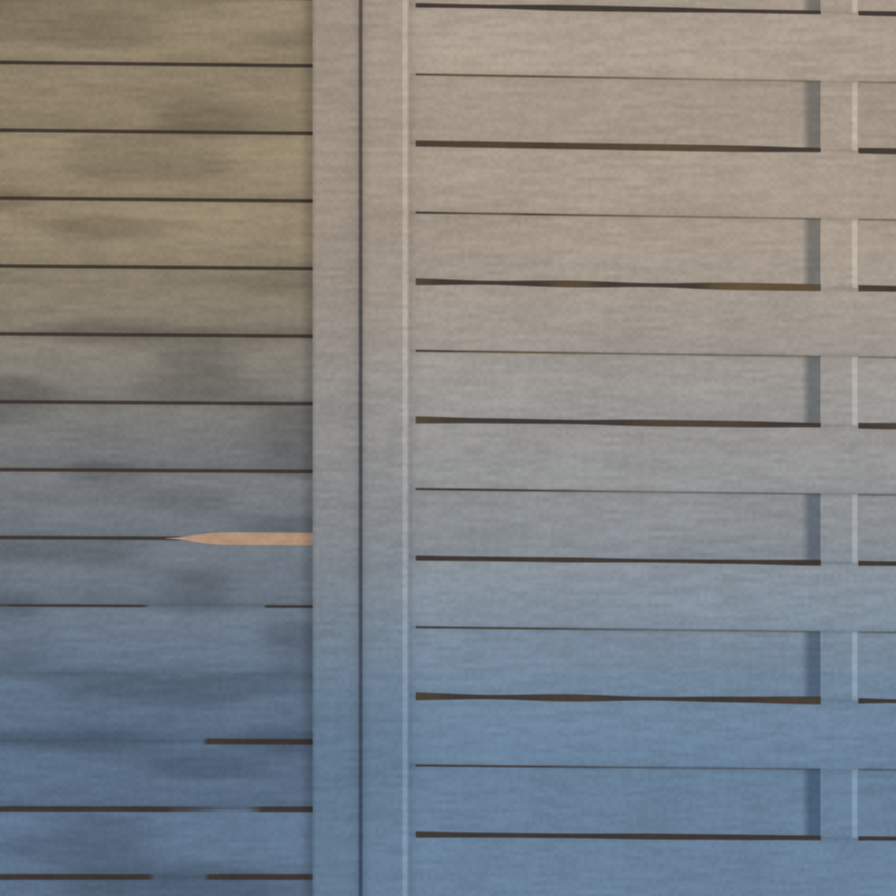
This texture is drawn by a Shadertoy shader. Its source:

```glsl
// Weathered slatted shutters: a louvred leaf, a double stile, and a woven fence panel.
// Slats are rows of a repeated coordinate; gaps, posts and shadows are soft bands,
// tinted by a warm-to-blue vertical gradient and worn with stretched value noise.

#define LEFT_START 0.0715    // first gap of the left leaf, from the top
#define LEFT_PITCH 0.0756    // spacing of left gaps
#define RIGHT_START 0.0065   // first gap of the right panel, from the top
#define RIGHT_PITCH 0.0771   // spacing of right gaps
#define STILE_LEFT 0.349
#define STILE_SEAM 0.4025
#define STILE_RIGHT 0.457
#define POST_LEFT 0.916
#define POST_RIGHT 0.958
#define GRAIN 0.075          // strength of the wood grain
#define GAP_COLOR vec3(0.23, 0.20, 0.18)
#define PEACH_COLOR vec3(0.68, 0.56, 0.47)

float hash(vec2 p) {
    return fract(sin(dot(p, vec2(127.1, 311.7))) * 43758.5453);
}

float noise(vec2 p) {
    vec2 i = floor(p), f = fract(p);
    f = f * f * (3.0 - 2.0 * f);
    return mix(mix(hash(i), hash(i + vec2(1, 0)), f.x),
               mix(hash(i + vec2(0, 1)), hash(i + vec2(1, 1)), f.x), f.y);
}

// Antialiased step and band; both take distances in canvas units
float edge(float d) {
    float w = 0.7 / iResolution.y + 0.0007;
    return smoothstep(-w, w, d);
}
float band(float d, float halfWidth) { return edge(halfWidth - abs(d)); }
float between(float x, float a, float b) { return edge(x - a) * edge(b - x); }

// Three-stop vertical gradient
vec3 ramp(float y, vec3 top, vec3 middle, vec3 bottom) {
    vec3 c = mix(top, middle, smoothstep(0.22, 0.58, y));
    return mix(c, bottom, smoothstep(0.50, 0.86, y));
}

vec3 rightPaint(float y) {
    return ramp(y, vec3(0.65, 0.60, 0.545), vec3(0.575, 0.58, 0.585), vec3(0.41, 0.505, 0.60));
}

vec3 leftLeaf(vec2 p) {
    float row = (p.y - LEFT_START - 0.012 * (p.x - 0.17) * (1.0 - p.y)) / LEFT_PITCH;
    float k = floor(row + 0.5), slat = floor(row);
    float d = (row - k) * LEFT_PITCH;
    vec3 col = ramp(p.y, vec3(0.575, 0.52, 0.43), vec3(0.46, 0.475, 0.49), vec3(0.375, 0.455, 0.55));
    col *= 0.96 + 0.07 * hash(vec2(slat, 3.0)) + 0.05 * (0.5 - fract(row));
    col *= 1.0 - 0.14 * smoothstep(0.45, 0.9, noise(vec2(p.x * 9.0, row * 2.5)));

    // Open gaps above, broken dashes below
    float wear = noise(vec2(p.x * 15.0, k * 7.3));
    float dashed = step(7.5, k);
    float open = mix(1.0, smoothstep(0.42, 0.52, wear), dashed);
    float thick = mix(0.0019, 0.0042, step(0.6, hash(vec2(k, 9.0)))) * mix(1.0, 0.75, dashed);
    col *= 1.0 - 0.12 * exp(-abs(d) / 0.005);
    col = mix(col, GAP_COLOR, band(d, thick) * open * 0.92);

    // One gap lets warm light through along a widening wedge
    float wedge = 0.007 * smoothstep(0.18, 0.25, p.x);
    col = mix(col, PEACH_COLOR, band(d, wedge) * step(abs(k - 7.0), 0.1) * edge(p.x - 0.185));
    return col * (1.0 - 0.18 * smoothstep(0.332, STILE_LEFT, p.x));
}

vec3 stiles(vec2 p) {
    vec3 col = rightPaint(p.y) * (0.94 + 0.03 * edge(p.x - STILE_SEAM));
    float d = p.x - STILE_SEAM;
    col *= 1.0 - 0.22 * exp(-abs(d) / 0.004);
    col = mix(col, mix(vec3(0.35, 0.30, 0.26), vec3(0.22, 0.28, 0.37), p.y), band(d, 0.0019));
    col += 0.08 * band(p.x - STILE_RIGHT + 0.005, 0.0028);
    return col * (1.0 - 0.07 * band(p.x - STILE_LEFT, 0.003));
}

vec3 wovenPanel(vec2 p) {
    float tilt = mix(0.018, 0.008, p.y);
    float row = (p.y - RIGHT_START - tilt * (p.x - 0.5)) / RIGHT_PITCH;
    float k = floor(row + 0.5), slat = floor(row);
    float d = (row - k) * RIGHT_PITCH;
    float evenGap = 1.0 - mod(k, 2.0);
    float front = edge(abs(d) * (1.0 - 2.0 * mod(slat, 2.0)));
    vec3 paint = rightPaint(p.y);
    vec3 col = paint * (0.975 + 0.035 * hash(vec2(slat, 5.0)) + 0.025 * front);

    // Alternate slats pass behind the post and take its shadow
    float post = between(p.x, POST_LEFT, POST_RIGHT) * (1.0 - front);
    float shade = smoothstep(0.893, 0.905, p.x) * edge(POST_LEFT - p.x) * (1.0 - front);
    col = mix(col, paint * vec3(0.67, 0.71, 0.75), shade * 0.9);
    vec3 postPaint = paint * 1.01 + 0.09 * band(p.x - POST_RIGHT + 0.004, 0.003);
    col = mix(col, postPaint, post);

    // Wide gaps and thin undercuts alternate; wear varies them along their length
    float wear = noise(vec2(p.x * 11.0, k * 5.7));
    float thick = mix(0.0011, 0.0018 + 0.0026 * wear, evenGap);
    float clear = 1.0 - between(p.x, POST_LEFT, POST_RIGHT);
    float reach = edge(p.x - 0.464) * clear;
    vec3 gap = mix(GAP_COLOR, vec3(0.42, 0.34, 0.22), (1.0 - p.y) * smoothstep(0.5, 0.9, wear));
    float depth = mix(0.35 + 0.55 * (1.0 - smoothstep(0.53, 0.75, p.x)), 0.92, evenGap);
    col *= 1.0 - 0.10 * exp(-abs(d) / 0.003);
    col = mix(col, gap, band(d, thick) * reach * depth);
    return col * (1.0 - 0.11 * exp(-max(p.x - STILE_RIGHT, 0.0) / 0.006));
}

void mainImage(out vec4 fragColor, in vec2 fragCoord) {
    vec2 uv = fragCoord / iResolution.xy;
    vec2 p = vec2(uv.x, 1.0 - uv.y);   // measured downward
    vec3 col = mix(leftLeaf(p), stiles(p), edge(p.x - STILE_LEFT));
    col = mix(col, wovenPanel(p), edge(p.x - STILE_RIGHT));

    // Fibres, fine speckle and broad weathering
    float fibre = noise(p * vec2(38.0, 210.0)) - 0.5;
    float speckle = noise(p * 240.0) - 0.5;
    float blotch = noise(p * vec2(9.0, 16.0) + 4.0) - 0.5;
    col *= 1.0 + GRAIN * (fibre + 0.8 * speckle + 0.5 * blotch);
    fragColor = vec4(clamp(col, 0.0, 1.0), 1.0);
}
```
